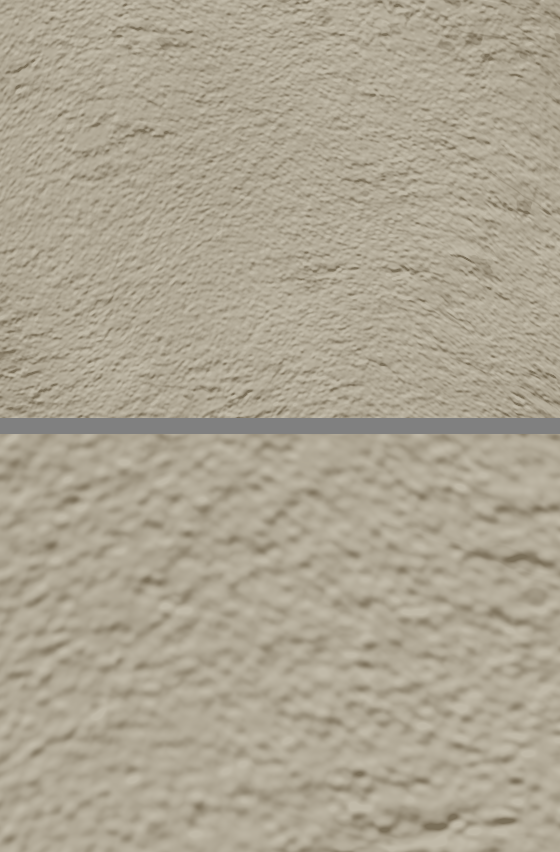
Top: the whole. Bottom: its middle third, enlarged.
This texture is drawn by a WebGL 2 fragment shader. Its source:

```glsl
#version 300 es
precision highp float;
// Trowelled plaster: a height field of fine cellular grain, crumbly curved
// strokes and thin lipped ridges, lit from above by differencing heights.
// Roughness varies in broad patches; sparse torn pits add dark accents.

uniform vec2 u_resolution;
out vec4 outColor;

// Colours
const vec3 SHADOW = vec3(0.57, 0.53, 0.45);
const vec3 LIT = vec3(0.72, 0.69, 0.62);
const float MEAN_TONE = 0.83;

// Feature frequencies (along, across the strokes), per canvas height
const vec2 GRAIN_FREQ = vec2(112.0, 138.0);
const vec2 LUMP_FREQ = vec2(50.0, 74.0);
const vec2 STROKE_FREQ = vec2(15.0, 56.0);
const vec2 SCRATCH_FREQ = vec2(10.0, 54.0);
const vec2 RIDGE_FREQ = vec2(3.4, 14.0);
const vec2 PIT_FREQ = vec2(24.0, 48.0);
const float PATCH_FREQ = 3.6;

// Feature heights
const float GRAIN_HEIGHT = 0.50;
const float LUMP_HEIGHT = 0.50;
const float STROKE_HEIGHT = 0.58;
const float SCRATCH_HEIGHT = 0.40;
const float RIDGE_HEIGHT = 0.28;
const float PIT_DARKNESS = 0.60;

// Lighting
const vec2 LIGHT_STEP = vec2(-0.0007, 0.0024);
const float HIGHLIGHT_SOFTENING = 0.32;
const float SHADOW_DEEPENING = 0.30;
const float CORNER_SHADE = 0.14;
const float PATCH_SHADE = 0.09;
const float MOTTLE = 0.09;

vec3 hash3(vec2 cell) {
  vec3 q = fract(cell.xyx * vec3(0.1031, 0.1030, 0.0973));
  q += dot(q, q.yxz + 33.33);
  return fract((q.xxy + q.yzz) * q.zyx);
}

// Cellular noise: one smooth bump or dent scattered in each cell, about -1..1
float bumps(vec2 p) {
  vec2 cell = floor(p);
  vec2 local = p - cell;
  float sum = 0.0;
  for (int j = -1; j <= 1; j++) {
    for (int i = -1; i <= 1; i++) {
      vec2 offset = vec2(i, j);
      vec3 rnd = hash3(cell + offset + 200.0);
      vec2 d = offset + rnd.xy - local;
      float falloff = max(1.0 - dot(d, d), 0.0);
      sum += (2.0 * rnd.z - 1.0) * falloff * falloff;
    }
  }
  return sum;
}

// Stroke coordinates: x runs along broad sweeping arcs, y across them
vec2 sweep(vec2 p) {
  float bend = mix(0.18, 0.09, smoothstep(0.2, 1.0, p.y));
  float arc = bend * (p.x - 0.85) * (p.x - 0.85);
  float hook = 0.40 * pow(max(p.x - 0.85, 0.0), 2.0);
  float sway = 0.022 * sin(5.1 * p.x + 3.7 * p.y)
             + 0.008 * sin(12.3 * p.x - 7.2 * p.y + 1.3);
  return vec2(p.x, p.y + arc + hook + sway);
}

// Coordinates of the slanting scratches that rise to the right
vec2 slant(vec2 p) {
  p.y += 0.03 * sin(4.3 * p.x + 0.6);
  return vec2(0.80 * p.x + 0.60 * p.y, 0.80 * p.y - 0.60 * p.x);
}

// Patches of heavy working, with a calmer middle
float roughness(vec2 p, vec2 centre) {
  vec2 s = sweep(p) * vec2(0.75, 1.25) * PATCH_FREQ;
  float patchNoise = bumps(s + 7.4) + 0.7 * bumps(s * 2.6);
  float outward = smoothstep(0.1, 0.65, length(p - centre));
  return smoothstep(-0.4, 1.1, patchNoise + 0.6 * outward - 0.25);
}

float surfaceHeight(vec2 p, float rough, float slanted) {
  vec2 s = sweep(p);
  float grain = bumps(s * GRAIN_FREQ);
  float lumps = bumps(s * LUMP_FREQ + 31.7);
  float crumble = 0.45 * lumps + 0.15 * grain;
  float strokes = bumps(s * STROKE_FREQ + crumble + 12.3);
  float scratches = bumps(slant(p) * SCRATCH_FREQ + crumble + 83.9);
  float level = bumps(s * RIDGE_FREQ + 53.1) + 0.06 * lumps;
  float ridge = smoothstep(0.24, 0.31, level);
  return grain * GRAIN_HEIGHT
       + lumps * LUMP_HEIGHT * (0.8 + 0.6 * rough)
       + strokes * STROKE_HEIGHT * (0.15 + 1.4 * rough) * (1.0 - 0.6 * slanted)
       + scratches * SCRATCH_HEIGHT * slanted
       + ridge * RIDGE_HEIGHT * (0.15 + rough);
}

void main() {
  vec2 p = gl_FragCoord.xy / u_resolution.y;
  vec2 centre = 0.5 * u_resolution / u_resolution.y;
  float rough = roughness(p, centre);
  float slanted = smoothstep(-0.1, 0.6, bumps(p * 2.9 + 41.6));

  // Slopes facing the light brighten, those facing away fall into shade
  float slope = surfaceHeight(p - LIGHT_STEP, rough, slanted)
              - surfaceHeight(p + LIGHT_STEP, rough, slanted);
  float lit = max(slope, 0.0);
  float dark = min(slope, 0.0);
  float shade = slope - HIGHLIGHT_SOFTENING * lit - SHADOW_DEEPENING * dark * dark;

  // Pits torn open along the strokes, mostly in rough patches
  float ragged = 0.35 * bumps(p * 85.0 + 4.6);
  float pit = smoothstep(0.58, 0.95, bumps(sweep(p) * PIT_FREQ + 71.9) + ragged);
  shade -= PIT_DARKNESS * pit * rough * rough + PATCH_SHADE * rough;

  // Broad mottling and a gentle fall of light toward the corners
  float mottle = MOTTLE * (bumps(p * 2.4 + 19.2) + 0.6 * bumps(p * 8.0 + 3.1));
  float corner = CORNER_SHADE * smoothstep(0.5, 0.95, length(p - centre));

  float tone = clamp(MEAN_TONE + shade + mottle - corner, -0.6, 1.25);
  outColor = vec4(mix(SHADOW, LIT, tone), 1.0);
}
```
